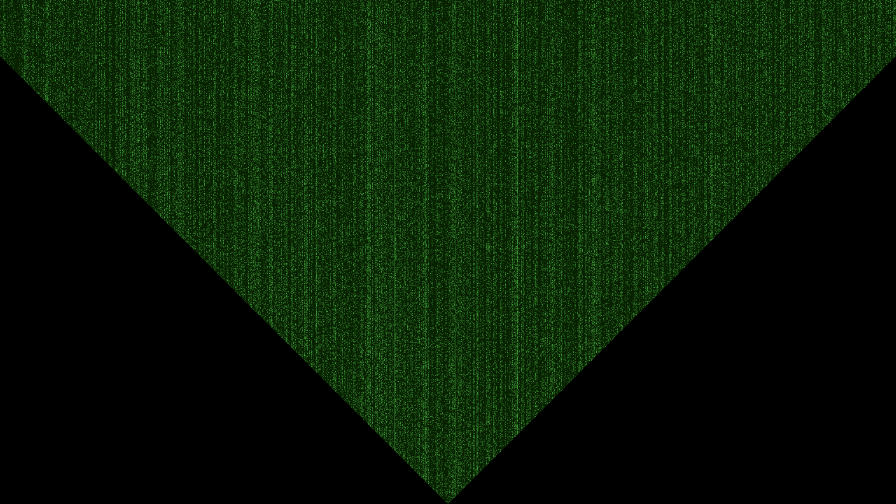
Write a WebGL 2 fragment shader that draws this background.

```glsl
#version 300 es
precision highp float;
precision highp int;
// Draws a black canvas with a green wedge, apex down, filled with fine dots strung along vertical columns.

uniform vec2 u_resolution;
out vec4 outColor;

const float ROWS = 1152.0;      // cells per canvas height
const int SAMPLES = 4;          // samples per pixel side
const vec3 OUTSIDE = vec3(0.0);
const vec3 FIELD = vec3(0.03, 0.13, 0.0);
const vec3 GLOW = vec3(0.43, 1.0, 0.41);

// Dense columns: x from the centre in canvas heights, and dot density.
const int DENSE_COUNT = 9;
const vec2 DENSE[DENSE_COUNT] = vec2[](
    vec2(-0.3843, 0.50), vec2(-0.2616, 0.50), vec2(-0.1574, 0.40),
    vec2(-0.1065, 0.85), vec2(-0.0451, 0.60), vec2(0.0150, 0.65),
    vec2(0.0567, 0.50), vec2(0.1373, 0.65), vec2(0.1510, 0.50));

// Integer hash of a cell to the range 0 to 1.
float hash(ivec2 cell) {
    uint h = uint(cell.x + 4096) * 374761393u + uint(cell.y + 64) * 668265263u;
    h = (h ^ (h >> 13)) * 1274126177u;
    h = (h ^ (h >> 15)) * 2246822519u;
    h ^= h >> 16;
    return float(h >> 8) / 16777216.0;
}

// Chance of a dot in a column: even columns stay empty, odd ones vary.
float columnDensity(int column) {
    if (column % 2 == 0) return 0.0;
    float density = 0.03 + 0.33 * hash(ivec2(column, -7));
    for (int i = 0; i < DENSE_COUNT; i++) {
        int denseColumn = 2 * int(floor(DENSE[i].x * ROWS * 0.5)) + 1;
        if (column == denseColumn) density = DENSE[i].y;
    }
    return density;
}

// Dots thin out slightly from the apex upward.
float heightFade(float y) {
    return 1.2 - 0.25 * y;
}

// Colour at a point, in canvas heights from the bottom centre.
vec3 wedgeColor(vec2 p) {
    if (p.y < abs(p.x)) return OUTSIDE;
    ivec2 cell = ivec2(floor(p * ROWS));
    float density = columnDensity(cell.x) * heightFade(p.y);
    return hash(cell) < density ? GLOW : FIELD;
}

void main() {
    vec2 corner = gl_FragCoord.xy - 0.5 - vec2(0.5 * u_resolution.x, 0.0);

    // Average a grid of samples over the pixel to smooth dots and edges.
    vec3 sum = vec3(0.0);
    for (int j = 0; j < SAMPLES; j++) {
        for (int i = 0; i < SAMPLES; i++) {
            vec2 offset = (vec2(i, j) + 0.5) / float(SAMPLES);
            sum += wedgeColor((corner + offset) / u_resolution.y);
        }
    }
    outColor = vec4(sum / float(SAMPLES * SAMPLES), 1.0);
}
```
